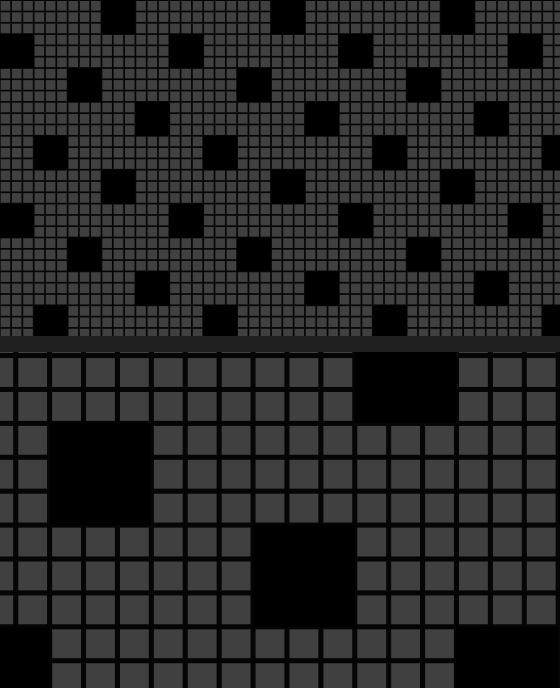
Top: the whole. Bottom: its middle third, enlarged.
A WebGL 1 fragment shader for this pattern:

```glsl
precision highp float;
// A dark grid of small square grey cells with black square blocks dropped in.
// Each block covers three by three cells; every block row steps its black
// square two places sideways in a cycle of five, giving a knight's-move lattice.

uniform vec2 u_resolution;

const float CELLS_ACROSS = 49.55;              // small cells over the canvas width
const float CELLS_PER_BLOCK = 3.0;             // cells along one side of a block
const float BLOCK_CYCLE = 5.0;                 // blocks between two black squares
const float ROW_SHIFT = 2.0;                   // sideways step per block row
const float FIRST_BLOCK = 3.0;                 // column of the black square in the top row
const float LINE_WIDTH = 0.15;                 // grid line width, in cells
const vec2 GRID_OFFSET = vec2(-0.02, 0.015);   // grid origin from top left, in cells
const vec3 CELL_COLOR = vec3(0.252, 0.252, 0.250);
const vec3 LINE_COLOR = vec3(0.014, 0.018, 0.014);
const vec3 BLOCK_COLOR = vec3(0.0);

// Coverage of the grey square inside its cell, with edges one pixel soft.
float cellCoverage(vec2 gridPos, float pixelSize) {
  vec2 fromCentre = abs(fract(gridPos) - 0.5);
  vec2 inside = 0.5 - 0.5 * LINE_WIDTH - fromCentre;
  vec2 coverage = clamp(inside / pixelSize + 0.5, 0.0, 1.0);
  return coverage.x * coverage.y;
}

// 1.0 where the block is one of the black squares, else 0.0.
float blackBlock(vec2 gridPos) {
  vec2 block = floor(gridPos / CELLS_PER_BLOCK);
  float place = block.x - FIRST_BLOCK - ROW_SHIFT * block.y;
  return 1.0 - step(1.0, mod(place + 0.5, BLOCK_CYCLE));
}

void main() {
  // Grid coordinates, measured in cells from the top left corner.
  float pixelSize = CELLS_ACROSS / u_resolution.x;
  vec2 fromTopLeft = vec2(gl_FragCoord.x, u_resolution.y - gl_FragCoord.y);
  vec2 gridPos = fromTopLeft * pixelSize - GRID_OFFSET;

  // Block edges lie in the middle of grid lines, so the lines frame them.
  vec3 color = mix(LINE_COLOR, CELL_COLOR, cellCoverage(gridPos, pixelSize));
  color = mix(color, BLOCK_COLOR, blackBlock(gridPos));
  gl_FragColor = vec4(color, 1.0);
}
```
